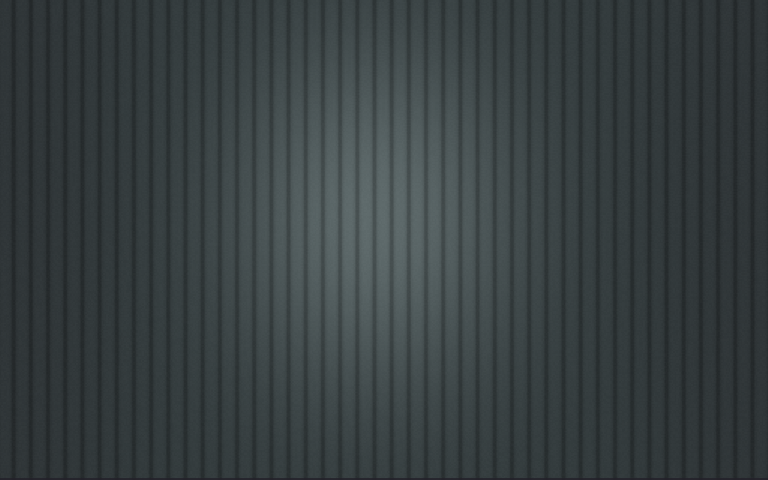
Reproduce this background procedurally as a WebGL 1 fragment shader.

```glsl
precision highp float;
// Dark slate wall of narrow vertical panels, lit by a soft oval glow.

uniform vec2 u_resolution;

#define PANELS 44.7                   // panels across the canvas
#define GROOVE_X 0.4876               // centre of one reference groove
#define GROOVE_HALF 0.11              // groove half width, in panels
#define GROOVE_DARK 0.17              // how much a groove darkens
#define SHOULDER_DARK 0.07            // shading beside each groove
#define GLOW_CENTER vec2(0.488, 0.55)
#define GLOW_SIZE vec2(0.21, 0.26)    // spread, in canvas heights
#define GRAIN_CELLS 320.0             // grain cells per canvas height
#define GRAIN_AMOUNT 0.014
#define SILL_HEIGHT 0.004             // dark strip along the bottom

const vec3 WALL_MIDDLE = vec3(0.200, 0.232, 0.239);
const vec3 WALL_SIDE = vec3(0.188, 0.212, 0.221);
const vec3 GLOW_COLOR = vec3(0.172, 0.187, 0.184);
const vec3 SILL_COLOR = vec3(0.135, 0.125, 0.160);

float hash(vec2 cell) {
    return fract(sin(dot(cell, vec2(127.1, 311.7))) * 43758.5453);
}

// Brightness of the panel relief at a horizontal position from 0 to 1.
float panelShade(float x) {
    float offset = fract((x - GROOVE_X) * PANELS + 0.5) - 0.5;
    float dist = abs(offset);
    float blur = max(0.06, 0.6 * PANELS / u_resolution.x);
    float groove = 1.0 - smoothstep(GROOVE_HALF - blur, GROOVE_HALF + blur, dist);
    float shoulder = 1.0 - smoothstep(GROOVE_HALF, 0.34, dist);
    return 1.0 - GROOVE_DARK * groove - SHOULDER_DARK * shoulder;
}

void main() {
    vec2 uv = gl_FragCoord.xy / u_resolution;
    float aspect = u_resolution.x / u_resolution.y;

    // Wall tone, fading towards the sides
    float side = smoothstep(0.25, 0.5, abs(uv.x - 0.5));
    vec3 color = mix(WALL_MIDDLE, WALL_SIDE, side);

    // Oval glow
    vec2 fromGlow = (uv - GLOW_CENTER) * vec2(aspect, 1.0) / GLOW_SIZE;
    color += GLOW_COLOR * exp(-0.5 * dot(fromGlow, fromGlow));

    // Panel relief and fine grain
    color *= panelShade(uv.x);
    vec2 cell = floor(uv * vec2(aspect, 1.0) * GRAIN_CELLS);
    color += (hash(cell) - 0.5) * GRAIN_AMOUNT;

    // Bottom strip
    float pixel = 0.5 / u_resolution.y;
    float sill = 1.0 - smoothstep(SILL_HEIGHT - pixel, SILL_HEIGHT + pixel, uv.y);
    color = mix(color, SILL_COLOR, sill * 0.8);

    gl_FragColor = vec4(color, 1.0);
}
```
